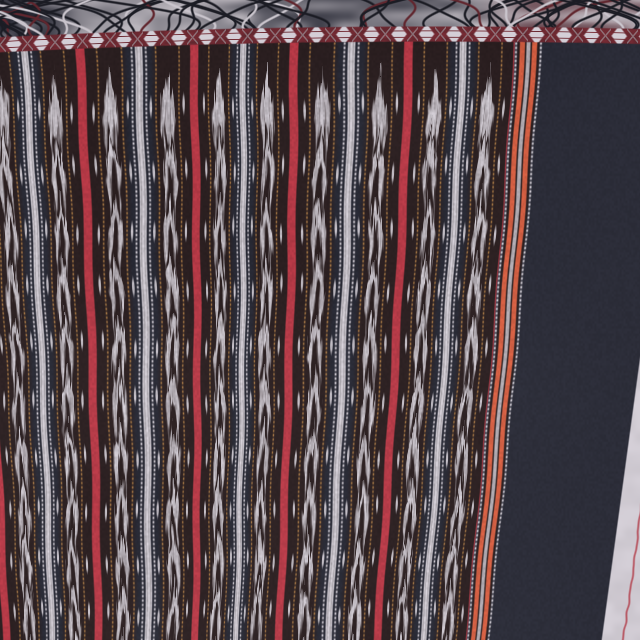
A WebGL 2 fragment shader for this texture:

```glsl
#version 300 es
precision highp float;
// Handwoven striped cloth with feathered ikat columns, a plain dark panel,
// a patterned top border and loose fringe. Stripes live in a warped coordinate
// k (one unit per white stripe); the rest is distances, noise and loops.
uniform vec2 u_resolution;
out vec4 fragColor;

const vec3 BROWN = vec3(0.155, 0.11, 0.115);
const vec3 NAVY = vec3(0.15, 0.155, 0.20);
const vec3 WHITE = vec3(0.79, 0.77, 0.80);
const vec3 RED = vec3(0.69, 0.21, 0.26);
const vec3 MAROON = vec3(0.38, 0.15, 0.18);
const vec3 GOLD = vec3(0.66, 0.47, 0.26);
const vec3 ORANGE = vec3(0.80, 0.35, 0.24);

float hash(vec2 p) {
  vec3 q = fract(p.xyx * 0.1031);
  q += dot(q, q.yzx + 33.33);
  return fract((q.x + q.y) * q.z);
}

float noise(vec2 p) {
  vec2 i = floor(p), f = fract(p);
  f = f * f * (3.0 - 2.0 * f);
  return mix(mix(hash(i), hash(i + vec2(1, 0)), f.x),
             mix(hash(i + vec2(0, 1)), hash(i + vec2(1, 1)), f.x), f.y);
}

// Soft-edged coverage where distance d is below half-width w
float band(float d, float w, float aa) {
  return 1.0 - smoothstep(w - aa, w + aa, d);
}

// Row of stitches along the warp
float stitches(float drop) {
  return 0.6 + 0.35 * cos(6.2832 * drop / 0.0068);
}

// Stripe coordinate: spacing narrows downward, with a slight sideways swell
float stripeCoord(float x, float t, float period) {
  float base = mix(0.039, 0.082, t) + 0.018 * t * (1.0 - t);
  float c = (x - base) / period - 1.9;
  float swell = -0.0091 * sin(2.417 * c) * exp(-c * c / 1.7);
  return (x - base - swell) / period;
}

// Pair of spreading legs: s runs from the apex (0) down to the tips (1.35)
float ikatLegs(float side, float s) {
  float spread = 0.74 * smoothstep(0.15, 0.7, s);
  float thick = 0.38 * smoothstep(-0.05, 0.35, s) * (1.0 - smoothstep(0.7, 1.3, s));
  return band(abs(abs(side) - spread), thick, 0.22);
}

vec3 stripes(float k, float drop, float aa) {
  float dWhite = abs(k - round(k)), dRed = 0.5 - dWhite;
  float column = floor(2.0 * k), local = 0.5 * (fract(2.0 * k) - 0.5);
  float t = (drop - 0.169) / 0.788;
  float row = 9.0 * t * (0.9 + 0.1 * t);
  float dots = stitches(drop);
  vec3 col = mix(BROWN, NAVY * 0.95, band(dWhite, 0.13, 0.04));

  // Feathered ikat column
  float feather = noise(vec2(k * 75.0, drop * 40.0)) - 0.5;
  float phase = row + 0.55 + 0.5 * feather + 0.12 * (hash(vec2(column, 7.0)) - 0.5);
  float s = fract(phase);
  float side = (local + 0.014 * (noise(vec2(column * 9.0, drop * 34.0)) - 0.5)) / 0.06;
  float legs = max(ikatLegs(side, s), ikatLegs(side, s + 1.0) * step(1.0, phase));
  float firstBlob = band(abs(side), 0.5 * smoothstep(0.0, 0.5, phase), 0.25)
                  * band(phase, 1.0, 0.1);
  float dye = max(legs, firstBlob) * step(0.0, phase);
  dye *= 0.72 + 0.28 * noise(vec2(k * 80.0, drop * 55.0 + 9.0));
  col = mix(col, WHITE, dye);

  // Short ticks beside each column
  float flank = sign(local);
  float shift = 0.2 * (hash(vec2(column * 2.0 + flank, round(row))) - 0.5);
  vec2 tick = vec2((abs(local) - 0.15) / 0.015, (row - round(row) - shift) / 0.19);
  col = mix(col, WHITE, 0.9 * band(length(tick), 0.75, 0.4) * step(-0.4, row));

  // Gold stitches, white stripe with stitched edges, red stripe
  col = mix(col, GOLD, band(abs(abs(local) - 0.105), 0.0065, aa) * dots);
  float groove = 1.0 - 0.2 * band(abs(dWhite - 0.015), 0.005, aa);
  col = mix(col, WHITE * groove, band(dWhite, 0.031, aa));
  col = mix(col, WHITE, band(abs(dWhite - 0.060), 0.008, aa) * dots);
  return mix(col, RED, band(dRed, 0.040, aa));
}

// Orange selvedge, then the plain panel to its right
vec3 selvedge(vec3 col, float k, float drop, float aa) {
  float d = abs(k - 4.595);
  col = mix(col, NAVY, smoothstep(4.46, 4.48, k));
  col = mix(col, BROWN, band(d, 0.10, aa));
  col = mix(col, ORANGE, band(abs(d - 0.055), 0.023, aa));
  col = mix(col, WHITE, band(d, 0.018, aa) * 0.8);
  return mix(col, WHITE, band(abs(d - 0.112), 0.009, aa) * stitches(drop));
}

// Tangled threads over pale ground; h is height above the border
vec3 fringe(float x, float h, float aa) {
  float shade = noise(vec2(x * 24.0, h * 60.0));
  float dark = band(x, 0.10, 0.06) * 0.7 + 0.45 * band(abs(x - 0.55), 0.16, 0.08);
  vec3 col = mix(WHITE * 0.92, NAVY, clamp(dark + shade * 0.6 - 0.2, 0.0, 1.0));
  col = mix(col, MAROON, 0.55 * smoothstep(0.72, 0.85, x) * shade);
  float s = h / 0.055;
  for (int i = 0; i < 90; i++) {
    float id = float(i), lean = 0.36 * (hash(vec2(id, 3.0)) - 0.5);
    float root = 1.2 * hash(vec2(id, 1.0)) - 0.1, wave = 6.0 * s + id;
    float path = root + lean * s * s + 0.010 * sin(wave);
    float slope = (2.0 * lean * s + 0.06 * cos(wave)) / 0.055;
    float d = abs(x - path) / sqrt(1.0 + slope * slope);
    float pick = hash(vec2(id, 5.0));
    vec3 thread = pick < 0.65 ? NAVY * 0.7 : (pick < 0.82 ? MAROON : WHITE);
    col = mix(col, thread, band(d, 0.0018, aa));
  }
  return col;
}

// Border of pale diamonds and crosses on maroon; w spans -1..1 across it
vec3 border(float x, float w) {
  float u = abs(fract(x / 0.043) - 0.5) * 2.0, a = abs(w);
  float diamond = band(u + 0.4 * a, 0.56, 0.1) * (1.0 - band(abs(a - 0.42), 0.06, 0.07));
  float cross = band(abs((1.0 - u) * 2.2 - a), 0.15, 0.12) * step(0.6, u);
  vec3 col = mix(MAROON, RED, 0.3 * noise(vec2(x * 150.0, w * 3.0)));
  col = mix(col, WHITE * 0.8, 0.6 * cross);
  return mix(col, WHITE * 1.05, diamond);
}

void main() {
  vec2 p = gl_FragCoord.xy / u_resolution;
  float px = 1.0 / min(u_resolution.x, u_resolution.y), drop = 1.0 - p.y;
  float t = (drop - 0.0716) / 0.9284, period = mix(0.1712, 0.1445, t);
  float k = stripeCoord(p.x + 0.0012 * sin(drop * 30.0 + p.x * 9.0), t, period);
  float aa = px / period;

  vec3 col = selvedge(stripes(k, drop, aa), k, drop, aa);
  col *= 0.94 + 0.12 * noise(p * vec2(330.0, 260.0));
  col += 0.02 * noise(p * 5.0) + 0.015 * t;

  // Pale cloth at the lower right with a red running stitch
  float edge = p.x - (1.0 - 0.136 * (drop - 0.56));
  vec3 cloth = WHITE * (1.0 + 0.06 * noise(p * 60.0));
  float seam = abs(edge - 0.034 + 0.003 * (noise(vec2(drop * 70.0, 2.0)) - 0.5));
  cloth = mix(cloth, RED, 0.75 * band(seam, 0.0015, px) * step(0.7, drop));
  col = mix(col, cloth, smoothstep(-px, px, edge));

  // Border and fringe along the top
  float middle = 0.070 - 0.0495 * p.x + 0.0365 * p.x * p.x;
  float w = (drop - middle) / 0.0118;
  if (w < -0.8) col = fringe(p.x, middle - 0.0118 - drop, px);
  col = mix(col, border(p.x, w), band(abs(w), 1.0, px / 0.0118));
  fragColor = vec4(clamp(col, 0.0, 1.0), 1.0);
}
```
